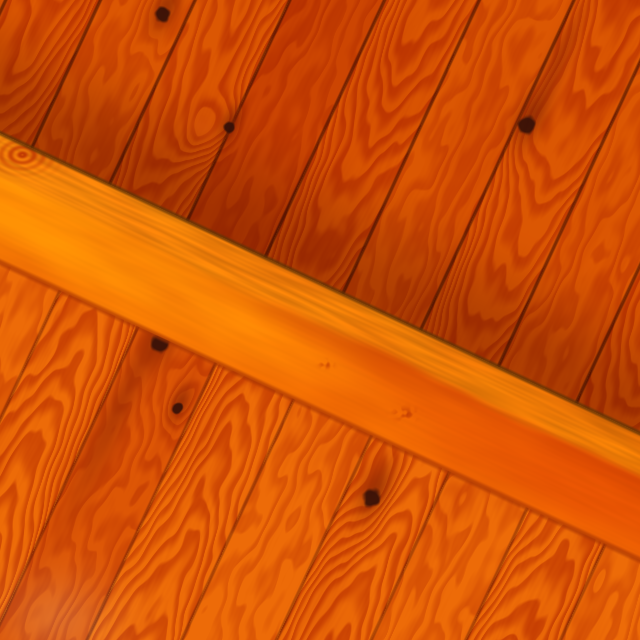
Give the GLSL for this texture, as a WebGL 1 fragment shader.

```glsl
precision highp float;
// Knotty pine planks running diagonally, crossed by a bright wooden beam.
uniform vec2 u_resolution;

const vec2 ALONG = vec2(0.422, 0.907);
const vec2 ACROSS = vec2(0.907, -0.422);
const float PLANK_WIDTH = 0.148;

vec2 hashGradient(vec2 cell) {
  float a = fract(sin(dot(cell, vec2(127.1, 311.7))) * 43758.5) * 6.2832;
  return vec2(cos(a), sin(a));
}

float gradientNoise(vec2 p) {
  vec2 i = floor(p), f = fract(p);
  vec2 w = f * f * f * (f * (f * 6.0 - 15.0) + 10.0);
  float a = dot(hashGradient(i), f);
  float b = dot(hashGradient(i + vec2(1.0, 0.0)), f - vec2(1.0, 0.0));
  float c = dot(hashGradient(i + vec2(0.0, 1.0)), f - vec2(0.0, 1.0));
  float d = dot(hashGradient(i + 1.0), f - 1.0);
  return mix(mix(a, b, w.x), mix(c, d, w.x), w.y);
}

float fbm(vec2 p) {
  float sum = 0.0, gain = 1.0;
  for (int i = 0; i < 3; i++) {
    sum += gain * gradientNoise(p);
    p = p * 2.03 + 7.3;
    gain *= 0.5;
  }
  return sum;
}

// Position relative to a centre, as (across, along) the planks
vec2 grainFrame(vec2 p, vec2 centre) {
  return vec2(dot(p - centre, ACROSS), dot(p - centre, ALONG));
}

float spot(vec2 d, vec2 size) {
  d /= size;
  return exp(-dot(d, d));
}

// Bends the grain around a knot and accumulates its dark core and halo
void addKnot(vec2 p, vec2 centre, float r, inout float warp, inout float core, inout float halo) {
  vec2 d = grainFrame(p, centre);
  warp += 2.6 * spot(d, vec2(2.6, 6.0) * r);
  float edge = length(d * vec2(1.0, 0.9)) + 0.25 * r * gradientNoise(p * 90.0);
  core = max(core, 1.0 - smoothstep(0.65 * r, 1.15 * r, edge));
  halo = max(halo, spot(d - vec2(0.0, r), vec2(1.5, 3.2) * r));
}

// Growth ring profile: slow darkening, then a sharp edge
float ringBand(float f) {
  float x = fract(f);
  return smoothstep(0.15, 0.75, x) * (1.0 - smoothstep(0.84, 1.0, x));
}

vec3 planks(vec2 p, float upper, float shade, float px) {
  float s = (p.x - 0.465 * p.y + 0.012) / PLANK_WIDTH;
  float id = floor(s), q = fract(s) - 0.5, t = dot(p, ALONG);
  float seed = id * 3.7 + upper * 19.0;
  float cathedral = mod(id, 2.0);

  float warp = 0.0, core = 0.0, halo = 0.0;
  addKnot(p, vec2(0.254, 0.977), 0.012, warp, core, halo);
  addKnot(p, vec2(0.358, 0.801), 0.009, warp, core, halo);
  addKnot(p, vec2(0.823, 0.805), 0.014, warp, core, halo);
  addKnot(p, vec2(0.251, 0.464), 0.015, warp, core, halo);
  addKnot(p, vec2(0.277, 0.362), 0.009, warp, core, halo);
  addKnot(p, vec2(0.581, 0.222), 0.014, warp, core, halo);
  vec2 oval = grainFrame(p, vec2(0.315, 0.802));
  warp += 3.5 * spot(oval, vec2(0.034, 0.06));

  // Arched rings on odd planks, flowing straight rings on even ones
  float wobble = fbm(vec2(q * 2.0 + seed, t * 5.0));
  float bow = q + 0.12 * sin(seed);
  float arches = 13.0 * t + mix(13.0, -13.0, upper) * bow * bow + 1.5 * wobble;
  float streaks = 4.0 * q + 1.2 * t + 2.2 * wobble;
  float ring = ringBand(mix(streaks, arches, cathedral) + warp + seed);
  float fibre = gradientNoise(vec2(s * 26.0 + wobble * 2.0, t * 7.0));
  float broad = fbm(vec2(s * 1.4 + seed, t * 2.5));

  vec3 light = mix(vec3(0.93, 0.42, 0.03), vec3(0.86, 0.34, 0.01), upper);
  vec3 dark = mix(vec3(0.79, 0.26, 0.01), vec3(0.75, 0.22, 0.005), upper);
  float depth = ring * mix(0.55, 0.85, cathedral) + 0.16 * fibre - 0.3 * broad;
  vec3 col = mix(light, dark, clamp(depth + 0.05, 0.0, 1.1));

  // Redder heartwood plank and dark streaks
  float heart = 1.0 - step(0.5, abs(id));
  col *= 1.0 - heart * vec3(0.07, 0.2, 0.3);
  float streak = spot(grainFrame(p, vec2(0.185, 0.36)), vec2(0.02, 0.16))
               + spot(grainFrame(p, vec2(0.87, 0.90)), vec2(0.016, 0.09));
  col = mix(col, vec3(0.55, 0.14, 0.01), 0.5 * min(streak, 1.0));
  col = mix(col, vec3(0.90, 0.36, 0.03), 0.6 * spot(oval, vec2(0.022, 0.018)));

  // Seams, knots and the shadow beside the beam
  float seam = (0.5 - abs(q)) * PLANK_WIDTH * 0.907;
  float line = 1.0 - smoothstep(0.0008, 0.0028 + px, seam);
  col *= 1.0 - line * mix(vec3(0.25, 0.32, 0.3), vec3(0.42, 0.5, 0.5), upper);
  col = mix(col, vec3(0.50, 0.13, 0.01), 0.6 * halo);
  col = mix(col, vec3(0.20, 0.06, 0.03), 0.9 * core);
  col *= 1.0 - upper * shade * vec3(0.2, 0.28, 0.3);
  return col + vec3(0.02, 0.10, 0.13) * spot(p - vec2(0.09, 0.03), vec2(0.09, 0.07));
}

vec3 beam(vec2 p, float w) {
  vec2 g = vec2(dot(p, vec2(0.905, -0.425)), dot(p, vec2(0.425, 0.905)));
  float cloud = fbm(g * vec2(4.0, 14.0));
  float fibre = gradientNoise(g * vec2(9.0, 160.0));
  vec3 front = mix(vec3(1.0, 0.56, 0.02), vec3(0.92, 0.34, 0.01), smoothstep(0.1, 0.95, p.x));
  front = mix(front, vec3(0.92, 0.38, 0.01), 0.6 * (1.0 - smoothstep(0.0, 0.35, w)));
  front *= 1.0 - vec3(0.09, 0.2, 0.1) * smoothstep(0.42, 0.68, w) * smoothstep(0.05, 0.5, p.x);
  vec3 top = mix(vec3(0.95, 0.52, 0.04), vec3(0.89, 0.43, 0.02), p.x) * (1.0 + 0.13 * fibre);
  vec3 col = mix(front, top, smoothstep(0.62, 0.74, w + 0.06 * cloud));
  col *= 1.0 + vec3(0.05, 0.14, 0.1) * cloud + 0.03 * fibre;

  // Reddish end knot and two small blemishes
  vec2 d = (p - vec2(0.035, 0.758)) * vec2(1.0, 1.5);
  float rings = 0.65 + 0.35 * sin(length(d) * 420.0);
  col = mix(col, vec3(0.76, 0.23, 0.01), rings * spot(d, vec2(0.05, 0.035)));
  float blemish = spot(p - vec2(0.51, 0.431), vec2(0.010, 0.006))
                + spot(p - vec2(0.633, 0.353), vec2(0.016, 0.009));
  float fleck = smoothstep(-0.15, 0.3, gradientNoise(p * 95.0));
  return mix(col, vec3(0.72, 0.20, 0.01), 0.75 * blemish * fleck);
}

void main() {
  vec2 p = gl_FragCoord.xy / u_resolution;
  float px = 1.0 / u_resolution.y;
  float aboveTop = p.y - (0.792 - 0.469 * p.x);
  float aboveBottom = p.y - (0.590 - 0.465 * p.x);
  float w = aboveBottom / (aboveBottom - aboveTop);
  float shade = 1.0 - smoothstep(0.02, 0.24, aboveTop);

  vec3 col = planks(p, step(0.0, aboveTop), shade, px);
  float inside = smoothstep(-px, px, aboveBottom) * (1.0 - smoothstep(-px, px, aboveTop));
  col = mix(col, beam(p, w), inside);

  // Contact lines along both beam edges
  col = mix(col, vec3(0.38, 0.20, 0.02), 0.75 * (1.0 - smoothstep(0.001, 0.005 + px, abs(aboveTop))));
  col = mix(col, vec3(0.66, 0.21, 0.01), 0.65 * (1.0 - smoothstep(0.001, 0.007 + px, abs(aboveBottom))));
  gl_FragColor = vec4(col, 1.0);
}
```
